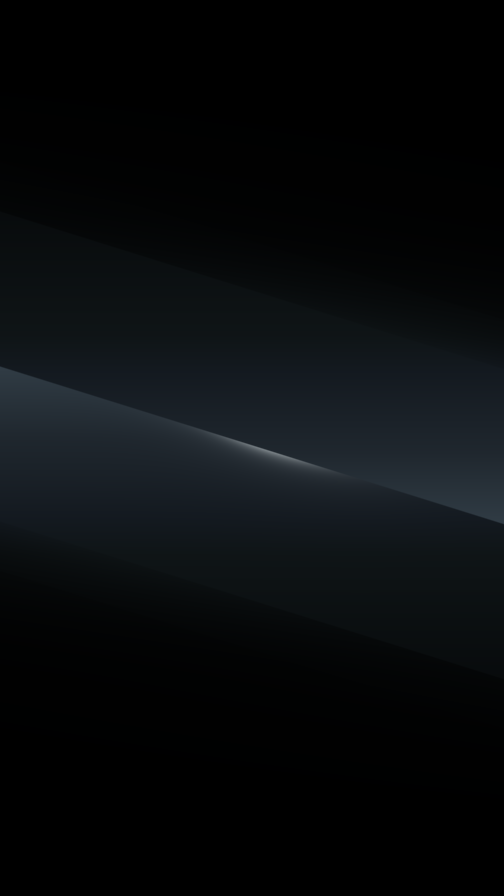
A Shadertoy shader for this background:

```glsl
// Two dark steel panels meeting along a slanted seam with a thin glint of light.

// Layout, in fractions of the canvas
const float SEAM_LEFT = 0.591;     // seam height at the left side
const float SEAM_RIGHT = 0.415;    // seam height at the right side
const float PANEL_DEPTH = 0.173;   // distance from the seam to the panel's outer edge
const float BAND_DEPTH = 0.228;    // distance from the seam to the fainter second edge
const float OUTER_FADE = 0.11;     // falloff length beyond the outer edge
const float GLINT_X = 0.535;

// Panel colours, from the bright rim outward
const vec3 RIM = vec3(0.190, 0.235, 0.270);
const vec3 STEEL = vec3(0.122, 0.152, 0.180);
const vec3 SLATE = vec3(0.076, 0.099, 0.124);
const vec3 TEAL = vec3(0.058, 0.080, 0.088);
const vec3 SHADE = vec3(0.030, 0.042, 0.047);
const vec3 GLINT = vec3(0.32, 0.32, 0.31);
const vec3 HALO = vec3(0.085, 0.088, 0.088);

float ramp(float a, float b, float x) {
    return clamp((x - a) / (b - a), 0.0, 1.0);
}

// Vertical gradient: t is the height away from the brightest corner
vec3 panelGradient(float t) {
    vec3 c = mix(RIM, STEEL, ramp(0.0, 0.08, t));
    c = mix(c, SLATE, ramp(0.08, 0.17, t));
    c = mix(c, TEAL, ramp(0.17, 0.21, t));
    c = mix(c, SHADE, ramp(0.21, 0.35, t));
    return mix(c, vec3(0.0), ramp(0.35, 0.54, t));
}

// One panel: d is the height away from the seam
vec3 panel(float t, float d, float pixel) {
    float outside = smoothstep(-pixel, pixel, d - PANEL_DEPTH);
    float band = smoothstep(-pixel, pixel, d - BAND_DEPTH);
    float drop = mix(0.92, 0.55, smoothstep(0.19, 0.35, t));
    float fade = drop * exp(-max(d - PANEL_DEPTH, 0.0) / OUTER_FADE);
    return panelGradient(t) * mix(1.0, fade, outside) * mix(1.0, 0.85, band);
}

// Light spilling below the seam: a sharp core and a wide soft halo
vec3 glint(float x, float depth) {
    float core = exp(-pow((x - GLINT_X) / 0.10, 2.0) - depth / 0.0055);
    float halo = exp(-pow((x - GLINT_X) / 0.21, 2.0) - depth / 0.021);
    return GLINT * core + HALO * halo;
}

void mainImage(out vec4 fragColor, in vec2 fragCoord) {
    vec2 uv = fragCoord / iResolution.xy;
    float pixel = 1.0 / iResolution.y;
    float height = uv.y - mix(SEAM_LEFT, SEAM_RIGHT, uv.x);

    // The lower panel is the upper one turned by half a circle
    vec3 upper = panel(uv.y - SEAM_RIGHT, height, pixel);
    vec3 lower = panel(SEAM_LEFT - uv.y, -height, pixel);
    lower += glint(uv.x, max(-height, 0.0));

    vec3 color = mix(lower, upper, smoothstep(-pixel, pixel, height));
    fragColor = vec4(color, 1.0);
}
```
